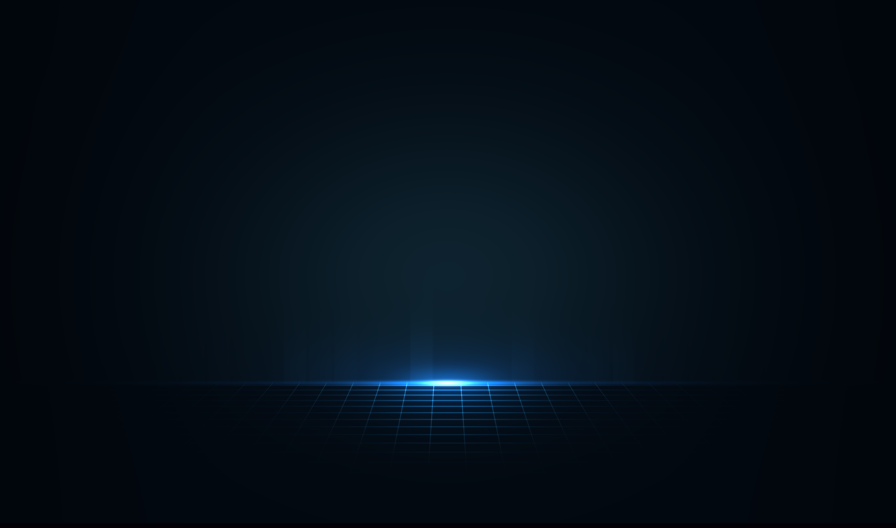
A Shadertoy shader for this background:

```glsl
// A dark teal stage with a blue flare on the horizon above a fading perspective grid.

float hash11(float n) {
    n = fract(n * 0.1031);
    n *= n + 33.33;
    return fract(n * (n + n));
}

float gauss(vec2 p, vec2 radius) {
    p /= radius;
    return exp(-dot(p, p));
}

// Coverage of a thin line, softened over one pixel
float thinLine(float dist, float halfWidth, float pixel) {
    float cover = clamp((halfWidth + 0.5 * pixel - dist) / pixel, 0.0, 1.0);
    return cover * min(1.0, 2.0 * halfWidth / pixel + 0.2);
}

// Distance to the nearest half-integer line, in canvas units
float lineDistance(float coord, float spacing) {
    return abs(fract(coord) - 0.5) * spacing;
}

vec3 backdrop(vec2 p, float above) {
    vec3 color = vec3(0.007, 0.031, 0.061);
    color *= 1.0 - 0.25 * smoothstep(0.4, 0.9, abs(p.x));
    float haze = gauss(p - vec2(0.0, 0.205), vec2(0.41, 0.305));
    return color + vec3(0.045, 0.105, 0.122) * haze * mix(0.3, 1.0, above);
}

vec3 floorGrid(vec2 p, float pixel) {
    float depth = max(-p.y, 0.0);
    float spread = 1.0 + 2.6 * depth;
    float columnGap = 0.0509 * spread;
    float rowGap = 0.0082 * (1.0 + 9.0 * depth);
    float row = 13.5 * log(1.0 + 9.0 * depth);

    float columns = thinLine(lineDistance(p.x / columnGap, columnGap), 0.0012, pixel);
    float rows = thinLine(lineDistance(row, rowGap), 0.0013, pixel);

    float fade = exp(-depth * 17.0) * (1.0 - smoothstep(0.08, 0.19, depth));
    float center = gauss(vec2(p.x, 0.0), vec2(0.13, 1.0));
    float side = gauss(vec2(p.x, 0.0), vec2(0.29, 1.0));
    vec3 lines = vec3(0.10, 0.42, 0.62) * rows * (0.8 * center + 0.2 * side);
    lines += vec3(0.13, 0.42, 0.58) * columns * (0.55 * center + 0.4 * side);
    vec3 sheen = vec3(0.01, 0.09, 0.19) * center * exp(-depth * 30.0);
    return lines * fade + sheen;
}

vec3 horizonFlare(vec2 p, float above) {
    // Wide blue halo, mostly above the floor
    vec3 light = vec3(0.015, 0.075, 0.17) * gauss(p, vec2(0.23, 0.075)) * mix(0.3, 1.0, above);
    light += vec3(0.03, 0.22, 0.42) * gauss(p, vec2(0.085, 0.026)) * mix(0.4, 1.0, above);

    // Thin streak, narrowing to a white core
    light += vec3(0.01, 0.10, 0.22) * gauss(p, vec2(0.36, 0.0035));
    light += vec3(0.06, 0.45, 0.85) * gauss(p, vec2(0.13, 0.0045));
    light += vec3(0.85, 0.75, 0.50) * gauss(p, vec2(0.038, 0.005));
    return light;
}

// Faint upright shafts of light rising from the horizon
vec3 lightShafts(vec2 p, float above) {
    float cell = p.x / 0.048 + 0.5;
    float strength = hash11(floor(cell) + 71.0);
    float edge = smoothstep(0.0, 0.08, fract(cell)) * (1.0 - smoothstep(0.85, 1.0, fract(cell)));
    float reach = gauss(p, vec2(0.34, 0.10)) * above;
    return vec3(0.012, 0.028, 0.042) * strength * strength * edge * reach;
}

void mainImage(out vec4 fragColor, in vec2 fragCoord) {
    float pixel = 1.0 / iResolution.y;
    vec2 p = (fragCoord - vec2(0.4993 * iResolution.x, 0.0)) * pixel;
    float bottomEdge = smoothstep(0.009 - pixel, 0.009 + pixel, p.y);
    p.y -= 0.2743;
    float above = smoothstep(-0.006, 0.004, p.y);

    vec3 color = backdrop(p, above);
    color += lightShafts(p, above);
    color += floorGrid(p, pixel) * (1.0 - above);
    color += horizonFlare(p, above);

    // Dark strip along the bottom
    color = mix(vec3(0.006, 0.0, 0.025), color, bottomEdge);
    fragColor = vec4(clamp(color, 0.0, 1.0), 1.0);
}
```
